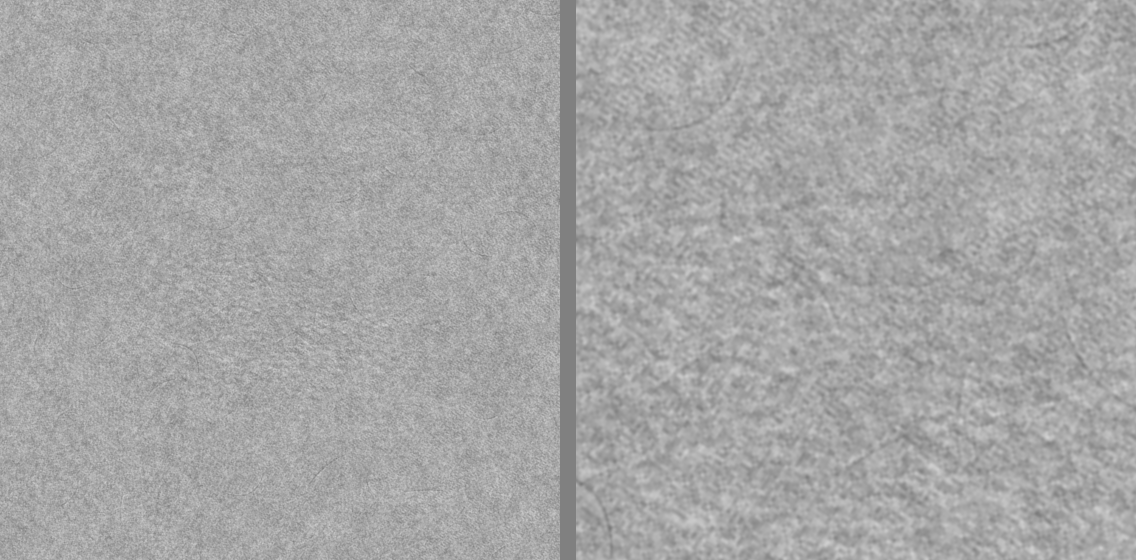
Left, the full canvas; right, a detail of the centre.
Reproduce this texture procedurally as a WebGL 2 fragment shader.

```glsl
#version 300 es
precision highp float;
// Grey felted paper: fine grain, soft mottling, faint curved fibres and rough patches.
uniform vec2 u_resolution;
out vec4 fragColor;

float hash(vec2 p) {
    return fract(sin(dot(p, vec2(127.1, 311.7))) * 43758.5453);
}

mat2 rotation(float angle) {
    float c = cos(angle), s = sin(angle);
    return mat2(c, s, -s, c);
}

// Value noise, centred on zero
float noise(vec2 p) {
    vec2 cell = floor(p), f = fract(p);
    f = f * f * (3.0 - 2.0 * f);
    float low = mix(hash(cell), hash(cell + vec2(1.0, 0.0)), f.x);
    float high = mix(hash(cell + vec2(0.0, 1.0)), hash(cell + 1.0), f.x);
    return mix(low, high, f.y) - 0.5;
}

// One bent fibre per grid cell, with a dark core and a lit flank
float fibres(vec2 uv, float cells, float reach, float width, float seed) {
    vec2 p = uv * cells;
    float w = width * cells, sum = 0.0;
    for (int y = -1; y <= 1; y++) {
        for (int x = -1; x <= 1; x++) {
            vec2 cell = floor(p) + vec2(x, y);
            vec2 id = cell + seed;
            vec2 centre = cell + vec2(hash(id), hash(id + 17.3));
            vec2 q = rotation(6.2832 * hash(id + 41.9)) * (p - centre);
            float halfLength = reach * mix(0.4, 1.0, hash(id + 63.1));
            float bend = (hash(id + 88.7) - 0.5) * 1.6 / reach;
            float d = (q.y + bend * q.x * q.x) / w;
            float ends = 1.0 - smoothstep(0.6 * halfLength, halfLength, abs(q.x));
            float profile = 0.55 * exp(-(d - 1.9) * (d - 1.9)) - exp(-d * d);
            sum += profile * ends * mix(0.3, 1.0, hash(id + 105.2));
        }
    }
    return sum;
}

// Height of the rough surface, stretched sideways
float relief(vec2 uv) {
    vec2 p = rotation(0.15) * uv;
    return noise(p * vec2(75.0, 140.0)) + 0.5 * noise(p * vec2(150.0, 260.0) + 9.0);
}

void main() {
    vec2 uv = gl_FragCoord.xy / u_resolution;

    // Soft mottling at several scales
    float shade = 0.656;
    shade += 0.022 * noise(rotation(0.4) * uv * 13.0);
    shade += 0.042 * noise(rotation(1.1) * uv * 42.0 + 5.0);
    shade += 0.058 * noise(rotation(0.7) * uv * 105.0 + 11.0);

    // Fine grain
    shade += 0.130 * noise(rotation(0.6) * uv * 440.0 + 23.0);
    shade += 0.105 * noise(rotation(1.2) * uv * 310.0 + 37.0);

    // Embossed roughness, strongest in patches around the middle
    float middle = 1.0 - smoothstep(0.12, 0.5, length((uv - 0.5) * vec2(0.9, 1.1)));
    float patches = smoothstep(-0.15, 0.3, noise(uv * vec2(7.0, 10.0) + 3.0));
    float slope = relief(uv + vec2(0.0006, 0.0015)) - relief(uv - vec2(0.0006, 0.0015));
    shade += 0.11 * slope * middle * patches;

    // Short matted fibres, then sparse long ones
    shade += 0.036 * fibres(uv, 34.0, 0.55, 0.0013, 2.0);
    shade += 0.034 * fibres(rotation(0.5) * uv, 23.0, 0.6, 0.0013, 51.0);
    shade += 0.075 * fibres(uv + 0.37, 9.0, 0.45, 0.0014, 94.0);

    fragColor = vec4(vec3(clamp(shade, 0.0, 1.0)), 1.0);
}
```
